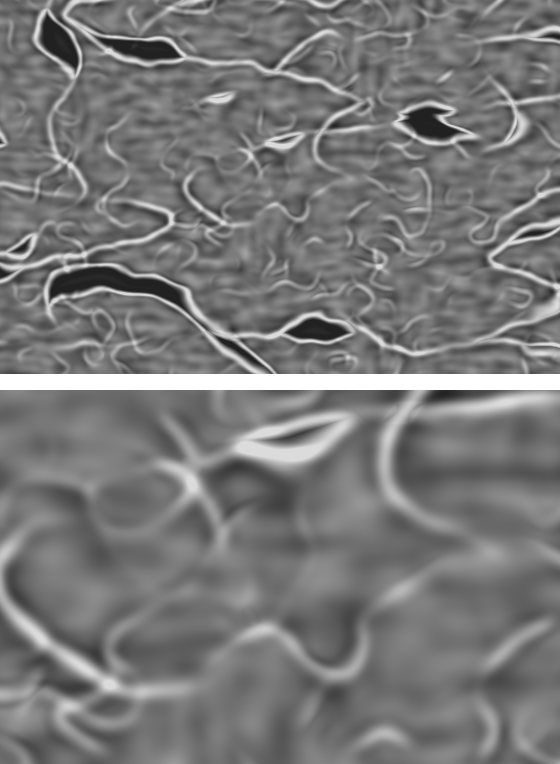
Top: the whole. Bottom: its middle third, enlarged.
This texture map is drawn by a Shadertoy shader. Its source:

```glsl
const float MID_TONE = 0.45;
const float VOID_TONE = 0.17;
const float DARKEST = 0.13;
const float BRIGHTEST = 0.86;
const float RIDGE_WIDTH = 0.0088;
const float CURL_WIDTH = 0.0078;
const float HALO_GAIN = 0.36;
const float RIDGE_GAIN = 0.6;
const float CURL_GAIN = 0.33;
const float STREAK_GAIN = 0.2;
const float GRAIN_GAIN = 0.13;
const float BROAD_WARP = 0.022;
const float FINE_WARP = 0.013;
const float OPENING_START = 0.19;
const float OPENING_SCALE = 0.15;
const vec2 LONG_FREQ = vec2(0.95, 3.7);
const vec2 BRANCH_FREQ = vec2(2.5, 3.3);
const vec2 CURL_FREQ = vec2(8.5, 11.5);
const vec2 STREAK_FREQ = vec2(13.0, 38.0);
const vec2 UPRIGHT_FREQ = vec2(34.0, 14.0);
const vec2 GRAIN_FREQ = vec2(25.0, 31.0);

vec2 hash22(vec2 p) {
    vec3 q = fract(p.xyx * vec3(0.1031, 0.1030, 0.0973));
    q += dot(q, q.yzx + 33.33);
    return fract((q.xx + q.yz) * q.zy);
}

float corner(vec2 cell, vec2 offset) {
    vec2 slope = hash22(cell) - 0.5;
    return dot(slope * inversesqrt(dot(slope, slope) + 1e-5), offset);
}

// Gradient noise, roughly -0.7 to 0.7
float noise(vec2 p) {
    vec2 i = floor(p), f = fract(p);
    vec2 u = f * f * f * (f * (f * 6.0 - 15.0) + 10.0);
    vec2 e = vec2(1.0, 0.0);
    return mix(mix(corner(i, f), corner(i + e, f - e), u.x),
               mix(corner(i + e.yx, f - e.yx), corner(i + e.xx, f - e.xx), u.x), u.y);
}

vec2 bend(vec2 p) {
    return vec2(noise(p), noise(p + 47.6));
}

float warpedNoise(vec2 p, vec2 freq, float seed) {
    vec2 q = p + BROAD_WARP * bend(p * 6.0 + seed) + FINE_WARP * bend(p * 15.0 + seed);
    return noise(q * freq + seed);
}

// Approximate distance to the zero contour of the warped noise
float contourDistance(vec2 p, vec2 freq, float seed) {
    vec2 h = vec2(0.002, 0.0);
    float n = warpedNoise(p, freq, seed);
    vec2 slope = vec2(warpedNoise(p + h, freq, seed) - n,
                      warpedNoise(p + h.yx, freq, seed) - n) / h.x;
    return abs(n) / max(length(slope), 0.14 * length(freq));
}

// Bright core with a darker halo on both sides
float ridgeProfile(float d, float width) {
    float x = d / width;
    return exp(-x * x) - HALO_GAIN * exp(-x * x / 6.0);
}

// x: ridge relief, y: darkness of the gap where a ridge splits open
vec2 openingRidge(vec2 p, vec2 freq, float seed) {
    float spread = noise(p * 3.3 + seed + 17.0) - OPENING_START;
    float opening = OPENING_SCALE * max(spread, 0.0);
    float edge = contourDistance(p, freq, seed) - opening;
    float present = smoothstep(-0.1, 0.16, noise(p * 2.6 + seed + 71.0));
    present = max(present, smoothstep(-0.04, 0.04, spread));
    float gap = 1.0 - smoothstep(-0.02, -0.003, edge);
    return vec2(ridgeProfile(edge, RIDGE_WIDTH) * present, gap);
}

// Fine grain: mostly flat streaks, upright in some patches
float fibres(vec2 p) {
    vec2 q = p + 0.02 * bend(p * 5.0);
    float upright = smoothstep(0.06, 0.28, noise(p * 3.4 + 23.0));
    float streak = mix(noise(q * STREAK_FREQ), noise(q * UPRIGHT_FREQ + 9.0), upright);
    return STREAK_GAIN * streak + GRAIN_GAIN * noise(q * GRAIN_FREQ + 60.0);
}

void mainImage(out vec4 fragColor, in vec2 fragCoord) {
    vec2 p = fragCoord / iResolution.y;
    float tone = MID_TONE + fibres(p);

    // Short broken curls of uneven strength
    for (int k = 0; k < 3; k++) {
        float seed = 113.0 + 37.3 * float(k);
        float patchy = smoothstep(-0.08, 0.3, noise(p * 3.7 + seed * 1.7));
        float broken = smoothstep(-0.2, 0.25, noise(p * 12.0 + seed * 2.3));
        float d = contourDistance(p, CURL_FREQ, seed);
        tone += CURL_GAIN * patchy * broken * ridgeProfile(d, CURL_WIDTH);
    }

    // Long ridges and the dark gaps between their split edges
    vec2 lengthwise = openingRidge(p, LONG_FREQ, 31.7);
    vec2 branch = openingRidge(p, BRANCH_FREQ, 85.6);
    tone = mix(tone, VOID_TONE, max(lengthwise.y, branch.y));
    float relief = max(lengthwise.x, branch.x) + min(min(lengthwise.x, branch.x), 0.0);
    tone += RIDGE_GAIN * relief;

    fragColor = vec4(vec3(clamp(tone, DARKEST, BRIGHTEST)), 1.0);
}
```
